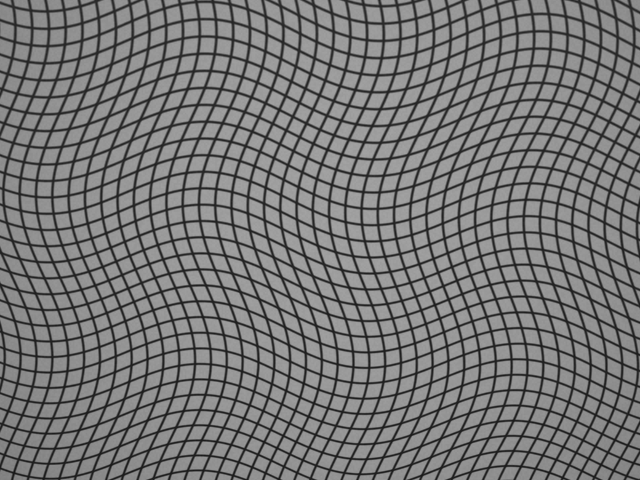
This pattern is drawn by a Shadertoy shader. Its source:

```glsl
#define CELL 0.0337            // grid pitch, in canvas heights
#define PERIOD 20.0            // cells per wave
#define AMPLITUDE 1.45         // wave height, in cells
#define TILT 0.035             // clockwise turn of the sheet, radians
#define KEYSTONE 0.081         // perspective widening towards the top
#define WAVE_CREST vec2(-7.05, 2.05)
#define LINE_OFFSET vec2(0.06, 0.53)
#define LINE_SOFTNESS 0.14     // distance over which ink fades to paper
#define PAPER 0.625
#define INK 0.135
#define FALLOFF 0.14
#define GRAIN 0.03

const float TAU = 6.2831853;

float hash(vec2 p) {
    vec3 h = fract(vec3(p.xyx) * 0.1031);
    h += dot(h, h.yzx + 33.33);
    return fract((h.x + h.y) * h.z);
}

float valueNoise(vec2 p) {
    vec2 cell = floor(p), f = fract(p);
    f = f * f * (3.0 - 2.0 * f);
    return mix(mix(hash(cell), hash(cell + vec2(1, 0)), f.x),
               mix(hash(cell + vec2(0, 1)), hash(cell + vec2(1, 1)), f.x), f.y);
}

// Canvas position to flat grid cells, through tilt and perspective
vec2 sheetCells(vec2 p) {
    float c = cos(TILT), s = sin(TILT);
    vec2 turned = vec2(c * p.x - s * p.y, s * p.x + c * p.y);
    return turned / (CELL * (1.0 + KEYSTONE * p.y));
}

// Perpendicular distance, in cells, to the upright (x) and level (y) lines
vec2 wavyGridDistance(vec2 q) {
    float frequency = TAU / PERIOD;
    vec2 phase = frequency * (q.yx - WAVE_CREST.yx);
    vec2 warped = q + AMPLITUDE * vec2(1, -1) * cos(phase);
    vec2 slope = AMPLITUDE * frequency * sin(phase);
    vec2 toLine = abs(fract(warped + LINE_OFFSET + 0.5) - 0.5);
    return toLine / sqrt(1.0 + slope * slope);
}

void mainImage(out vec4 fragColor, in vec2 fragCoord) {
    vec2 p = (fragCoord - 0.5 * iResolution.xy) / iResolution.y;

    // Ink lines: uprights slightly heavier, focus softer towards the top
    float pixel = 1.0 / (iResolution.y * CELL);
    vec2 softness = vec2(1.06, 0.96) * (LINE_SOFTNESS + 0.02 * p.y);
    vec2 clear = smoothstep(vec2(0), max(softness, 1.5 * pixel), wavyGridDistance(sheetCells(p)));

    // Paper light: brightest above the middle, dimmer in the corners
    vec2 fromLight = p - vec2(0.03, 0.1);
    float paper = PAPER - FALLOFF * dot(fromLight, fromLight);
    float ink = INK + 0.05 * p.y;
    float shade = mix(ink, paper, clear.x * clear.y);

    shade += GRAIN * (valueNoise(p * 300.0 + 400.0) - 0.5);
    fragColor = vec4(vec3(shade), 1.0);
}
```
